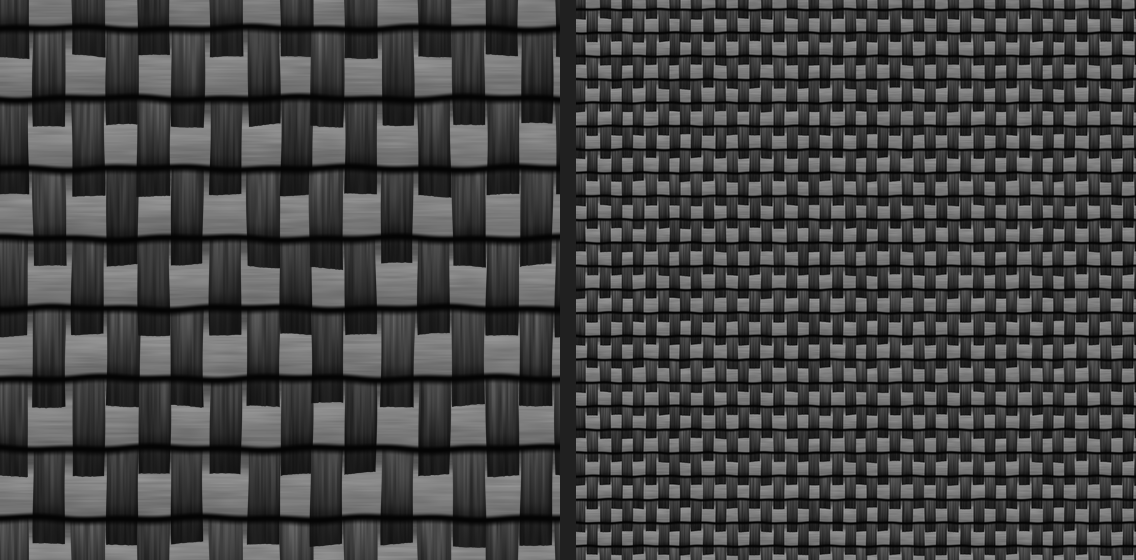
Left: one tile. Right: repeated 3 by 3.
Write a Shadertoy shader that draws this texture.

```glsl
// Grey woven matting: 16 dark fibrous strips over and under 8 pale tapes.

const float TAU = 6.2831853;
const vec2 REPEATS = vec2(16.0, 8.0);

float hash(vec2 p) {
    vec3 q = fract(p.xyx * vec3(0.1031, 0.1030, 0.0973));
    q += dot(q, q.yzx + 33.33);
    return fract((q.x + q.y) * q.z);
}

// Value noise that wraps after "period" cells
float noise(vec2 p, vec2 period) {
    vec2 i = floor(p), f = fract(p);
    f = f * f * (3.0 - 2.0 * f);
    vec2 a = mod(i, period), b = mod(i + 1.0, period);
    return mix(mix(hash(a), hash(vec2(b.x, a.y)), f.x),
               mix(hash(vec2(a.x, b.y)), hash(b), f.x), f.y);
}

// Two layers of stretched noise, shifted by a seed
float fibres(vec2 uv, vec2 period, float seed) {
    vec2 shift = vec2(0.0, seed * 37.0);
    return 0.55 * noise(uv * period + shift, period)
         + 0.45 * noise(uv * period * 2.0 + shift, period * 2.0);
}

// Uneven spacing of the strips, periodic over all columns
float stripCentre(float column) {
    float a = TAU * column / REPEATS.x;
    return column + 0.405 + 0.08 * cos(3.0 * a - 2.36)
         + 0.056 * sin(a - 0.2) + 0.03 * cos(4.0 * a - 4.71);
}

// Pale horizontal tape; "down" runs from 0 to 1 within a row
float tapeTone(vec2 uv, float down) {
    float tone = mix(0.54, 0.43, smoothstep(0.38, 1.0, down));
    tone *= mix(0.62, 1.0, smoothstep(0.15, 0.41, down));
    float grain = fibres(uv, vec2(10.0, 190.0), 0.0);
    float cloud = noise(uv * vec2(24.0, 48.0), vec2(24.0, 48.0));
    return tone * (0.86 + 0.2 * grain + 0.08 * cloud);
}

// Dark vertical strip; "along" counts rows from where it emerges
float stripTone(float along, float across, float fibre, float id) {
    float tone = mix(0.29, 0.11, smoothstep(-0.1, 1.4, along));
    tone *= 0.6 + 0.8 * fibre;
    tone *= 0.88 + 0.24 * id;
    return tone * (1.0 - 0.3 * smoothstep(0.28, 0.46, across));
}

void mainImage(out vec4 fragColor, in vec2 fragCoord) {
    vec2 uv = fragCoord / iResolution.xy;
    vec2 soft = REPEATS * max(0.75 / iResolution.xy, vec2(0.0012));

    // Gently wavy rows, counted downwards
    float x = uv.x * REPEATS.x;
    float y = (1.0 - uv.y) * REPEATS.y - 0.41
            + 0.016 * sin(TAU * (3.0 * uv.x + 2.0 * uv.y))
            + 0.012 * sin(TAU * (7.0 * uv.x - 3.0 * uv.y));
    float row = floor(y), down = y - row;

    float tone = tapeTone(uv, down);

    // Strips of this column and its neighbours
    for (float k = -1.0; k <= 1.0; k++) {
        float column = floor(x) + k;
        float start = row - 1.0 + mod(column + row, 2.0);
        float along = y - start;
        float id = hash(mod(vec2(column, start), REPEATS) + 3.0);
        float fibre = fibres(uv, vec2(170.0, 7.0), floor(id * 50.0));

        float side = x - stripCentre(column)
                   + 0.025 * sin(TAU * (2.0 * uv.y + id));
        float across = abs(side);
        float halfWidth = 0.45 + 0.03 * id + 0.01 * sin(TAU * 5.0 * uv.y);
        float end = 1.385 + 0.05 * (id - 0.5)
                  + 0.05 * side * (id - 0.5) + 0.015 * (fibre - 0.5);

        float cover = 1.0 - smoothstep(halfWidth - soft.x, halfWidth + soft.x, across);
        cover *= 1.0 - smoothstep(end - soft.y, end + soft.y, along);
        float strip = stripTone(along, across, fibre, id);
        strip *= mix(0.65, 1.0, smoothstep(0.0, 0.25, 1.0 - down));
        tone = mix(tone, strip, cover);
    }

    // Black crease between rows
    float crease = smoothstep(0.01, 0.085, 1.0 - down) * smoothstep(0.0, 0.11, down);
    tone = mix(0.015, tone, crease);
    fragColor = vec4(vec3(tone), 1.0);
}
```
